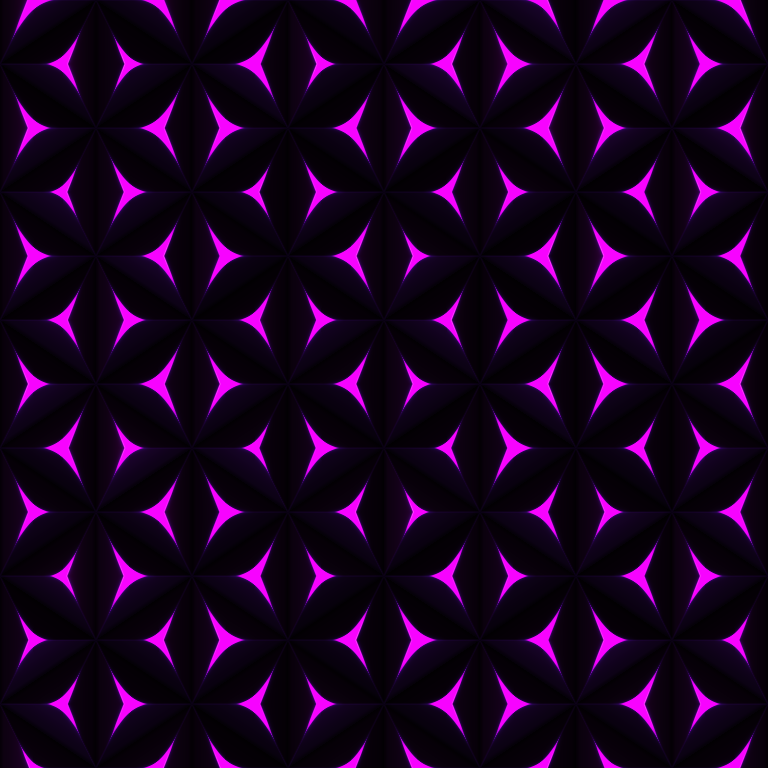
Reproduce this pattern procedurally as a three.js fragment shader.

```glsl
// Dark triangular pyramids, 8 columns by 6 rows, with glowing magenta stars at their peaks.
// Each point is folded into one triangle; barycentric coordinates give its facet and
// its position along the two ridges beside it, from which star, glow and shade are built.
varying vec2 vUv;

const vec2 GRID = vec2(8.0, 6.0);
const float SOFT = 0.013;           // edge smoothing, in ridge lengths
const float SIDE_ARM = 0.70;        // star reach towards the two base corners
const float APEX_ARM = 0.44;        // star reach towards the apex
const vec3 MAGENTA = vec3(0.97, 0.01, 1.0);
const vec3 VIOLET = vec3(0.27, 0.03, 0.62);
const vec3 PINK = vec3(1.0, 0.55, 0.95);
const vec3 PLUM = vec3(0.075, 0.004, 0.095);
const vec3 INDIGO = vec3(0.072, 0.010, 0.125);
const vec3 SOOT = vec3(0.034, 0.002, 0.042);

float hash(vec2 p) {
  return fract(sin(dot(p, vec2(127.1, 311.7))) * 43758.5453);
}

// Folds the plane into one triangle: base at x = 0, apex at x = 1, y from -0.5 to 0.5.
// Returns x, y, the row of the triangle, and 1 if it points left.
vec4 foldTriangle(vec2 g) {
  float odd = mod(floor(g.x), 2.0);
  float x = mix(fract(g.x), 1.0 - fract(g.x), odd);
  float row = floor(g.y + 0.5);
  float flip = step(0.5 * (1.0 - x), abs(g.y - row));
  row = mix(row, floor(g.y) + 0.5, flip);
  return vec4(mix(x, 1.0 - x, flip), g.y - row, row, abs(odd - flip));
}

// Straight-sided notch of the star on the base facet; positive inside.
float notchDepth(vec2 ridge, float size) {
  float along = max(ridge.x, ridge.y);
  float across = min(ridge.x, ridge.y);
  return 0.118 * max(SIDE_ARM * size - along, 0.0) - across;
}

// Hollow curve of the star on a side facet; positive inside.
float hollowDepth(vec2 ridge, vec2 reach) {
  vec2 r = ridge / reach;
  bool first = r.x > r.y;
  float along = first ? r.x : r.y;
  float across = first ? ridge.y : ridge.x;
  float width = first ? reach.y : reach.x;
  return width * pow(max(1.0 - pow(along, 0.45), 0.0), 2.2) - across;
}

// Facet colour: brighter near the peak, darker in the groove along the outer edge.
vec3 shadeFacet(vec3 tint, float edge, float vary) {
  float slope = mix(0.55, 1.1, smoothstep(0.0, 0.30, edge));
  float groove = mix(0.45, 1.0, smoothstep(0.0, 0.045, edge));
  return tint * slope * groove * mix(0.65, 1.2, vary);
}

void main() {
  vec2 g = vUv * GRID;
  vec4 tri = foldTriangle(g);
  vec2 id = vec2(floor(g.x), tri.z * 2.0);
  float size = mix(0.62, 1.02, sqrt(hash(id)));
  float lively = pow(hash(id + 17.3), 4.0);

  // Barycentric weights of the apex, upper and lower corners
  float apex = tri.x;
  float upper = 0.5 * (1.0 - tri.x) + tri.y;
  float lower = 0.5 * (1.0 - tri.x) - tri.y;
  float edge = min(apex, min(upper, lower));

  // Facet: ridge coordinates, arm reach, star depth and tint
  bool base = apex <= min(upper, lower);
  bool under = upper < lower;
  vec2 ridge = base ? vec2(upper, lower) - edge
                    : vec2(apex, max(upper, lower)) - edge;
  vec2 reach = size * vec2(base ? SIDE_ARM : APEX_ARM, SIDE_ARM);
  float depth = base ? notchDepth(ridge, size) : hollowDepth(ridge, reach);
  vec3 tint = base ? mix(PLUM, SOOT, 0.6 * tri.w) : (under ? INDIGO : SOOT);
  float facet = base ? 0.0 : (under ? 1.0 : 2.0);

  vec3 color = shadeFacet(tint, edge, hash(id + 5.7 * facet + 3.1));

  // Faint ridge lines running on to the corners
  float crease = 1.0 - smoothstep(0.0, 0.025, min(ridge.x, ridge.y));
  color += 0.10 * crease * VIOLET;

  // Wide spill on some cells, then a tight halo around the star
  float arm = max(ridge.x / reach.x, ridge.y / reach.y);
  float spill = exp(-4.5 * (ridge.x + ridge.y));
  color += (base ? 0.32 : 0.10) * lively * spill * vec3(0.65, 0.02, 0.60);
  float halo = exp(-38.0 * max(-depth, 0.0)) * (1.0 - smoothstep(0.3, 1.15, arm));
  color += 0.55 * halo * VIOLET;

  // Star: magenta core turning violet at the tips, with a pale rim on the base side
  vec3 glow = mix(MAGENTA, VIOLET, smoothstep(0.50, 0.95, arm));
  float rim = 1.0 - smoothstep(0.0, 0.018, abs(depth - 0.012));
  float rimGain = base ? 0.45 * hash(id + 41.9) : 0.0;
  glow = mix(glow, PINK, rim * rimGain * (1.0 - smoothstep(0.2, 0.6, arm)));
  float star = smoothstep(-SOFT, SOFT, depth - SOFT * smoothstep(0.4, 1.0, arm));
  color = mix(color, glow, star);

  gl_FragColor = vec4(color, 1.0);
}
```
